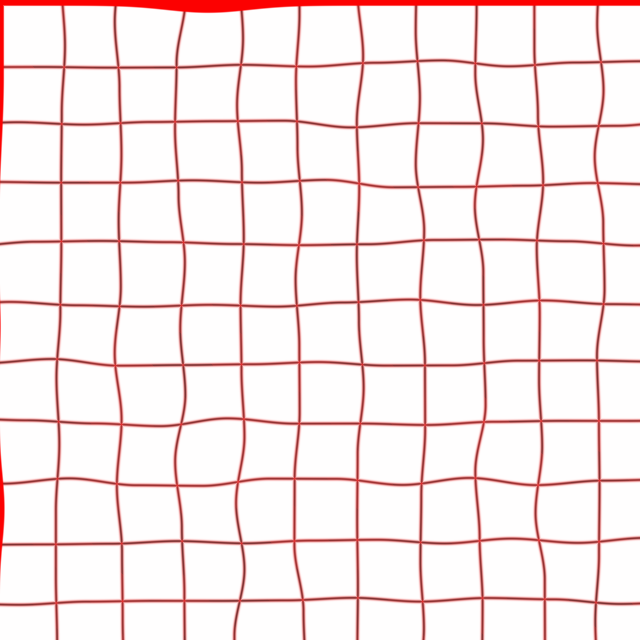
This pattern is drawn by a Shadertoy shader. Its source:

```glsl
// Hand-drawn wobbly red grid on white, with an uneven solid red margin at the top and left.

const vec2 CELL = vec2(0.09375, 0.0933);   // grid spacing
const vec2 ORIGIN = vec2(0.0, 0.0065);     // first line, from the upper left
const float LINE_RADIUS = 0.0025;          // soft half width of a line
const float LINE_STRENGTH = 0.81;
const vec3 PAPER = vec3(1.0, 0.998, 0.998);
const vec3 MARGIN_RED = vec3(0.99, 0.005, 0.005);

float hash(vec2 p) {
    vec3 q = fract(vec3(p.xyx) * 0.1031);
    q += dot(q, q.yzx + 33.33);
    return fract((q.x + q.y) * q.z);
}

// Smooth noise along one line, from -1 to 1
float lineNoise(float along, float id) {
    float knot = floor(along);
    float t = smoothstep(0.0, 1.0, along - knot);
    return 2.0 * mix(hash(vec2(knot, id)), hash(vec2(knot + 1.0, id)), t) - 1.0;
}

// Coverage of the nearest wavering line; across and along are in cells
float wobblyLine(float across, float along, float wobble, float radius, float seed) {
    float id = round(across);
    float offset = wobble * lineNoise(along * 0.9 + 0.37 * id, id + seed);
    float d = (across - id - offset) / radius;
    return step(0.5, id) * LINE_STRENGTH * exp(-d * d);
}

float bump(float x, float center, float width) {
    float d = (x - center) / width;
    return exp(-d * d);
}

// Red margin whose inner edge swells and thins; p runs from the upper left
float marginMask(vec2 p, float blur) {
    float top = 0.009 + 0.011 * bump(p.x, 0.325, 0.09);
    float left = 0.008 * bump(p.y, 0.795, 0.075)
               + 0.007 * (1.0 - smoothstep(0.12, 0.34, p.y))
               + 0.002 * bump(p.y, 0.51, 0.05) - 0.001;
    vec2 inside = p - vec2(left, top);
    return 1.0 - smoothstep(-blur, blur, min(inside.x, inside.y));
}

void mainImage(out vec4 fragColor, in vec2 fragCoord) {
    vec2 p = fragCoord / iResolution.xy;
    p.y = 1.0 - p.y;
    float pixel = 1.0 / min(iResolution.x, iResolution.y);
    vec2 grid = (p - ORIGIN) / CELL;
    vec2 radius = vec2(max(LINE_RADIUS, 0.7 * pixel)) / CELL;

    // Two families of lines
    float vertical = wobblyLine(grid.x, grid.y, 0.095, radius.x, 17.0);
    float horizontal = wobblyLine(grid.y, grid.x, 0.07, radius.y, 71.0);
    float ink = max(vertical, horizontal);

    // Dark cores, changing along the lines and clearing to red at crossings
    float wear = 0.68 + 0.12 * lineNoise(grid.x + grid.y, round(grid.x - grid.y));
    float core = wear * ink * ink * (1.0 - 1.2 * vertical * horizontal);
    vec3 color = PAPER * vec3(1.0 - core, vec2(1.0 - ink));

    color = mix(color, MARGIN_RED, marginMask(p, max(0.0015, pixel)));
    fragColor = vec4(color, 1.0);
}
```
